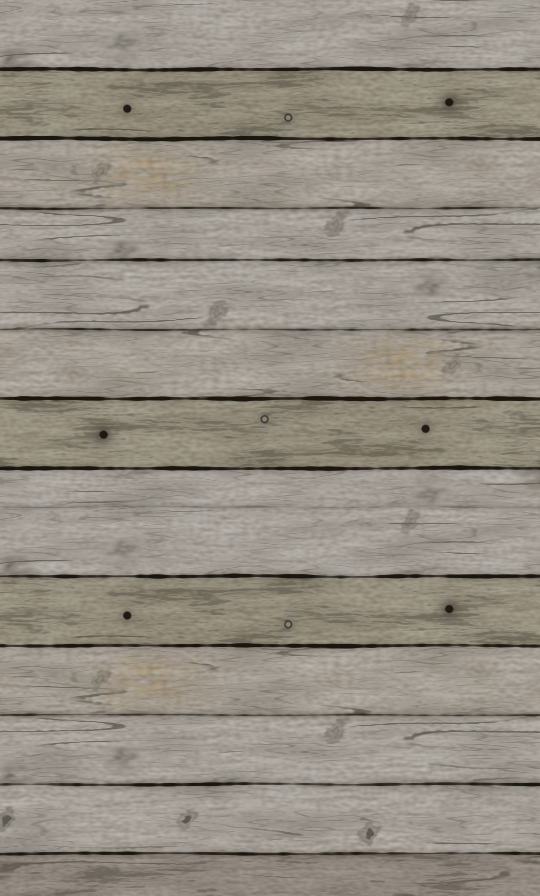
Write a WebGL 1 fragment shader that draws this texture.

```glsl
precision highp float;
uniform vec2 u_resolution;
const float PITCH = 0.0774;      // height of a full board
const float TRIM_A = 0.25;       // part cut off board 3
const float TRIM_B = 0.44;       // part cut off board 7
const float TURN_SPAN = 0.617;   // x extent used to turn a board around
const float SEAM_HALF = 0.0017;
const float SEAM_WOBBLE = 0.0016;
const float NAIL_STEP = 0.1797;
const float NAIL_RADIUS = 0.0045;
const float GRAIN = 1.1;
const float FIBRE = 0.34;
const float CRACK = 0.6;
const vec3 LIGHT = vec3(0.69, 0.67, 0.645);
const vec3 SHADE = vec3(0.54, 0.51, 0.47);
const vec3 SOIL = vec3(0.27, 0.25, 0.21);
const vec3 GAP = vec3(0.10, 0.085, 0.06);
const vec3 OLIVE = vec3(0.94, 0.935, 0.87);
const vec3 OCHRE = vec3(0.96, 0.90, 0.78);
const vec3 BROWN = vec3(0.87, 0.85, 0.83);

vec2 gradientAt(vec2 cell) {
  float a = 6.2832 * fract(sin(dot(cell, vec2(127.1, 311.7))) * 43758.5);
  return vec2(cos(a), sin(a));
}
float noise(vec2 p) {
  vec2 i = floor(p), f = fract(p), e = vec2(1.0, 0.0);
  vec2 u = f * f * f * (f * (f * 6.0 - 15.0) + 10.0);
  float low = mix(dot(gradientAt(i), f), dot(gradientAt(i + e.xy), f - e.xy), u.x);
  float high = mix(dot(gradientAt(i + e.yx), f - e.yx), dot(gradientAt(i + e.xx), f - e.xx), u.x);
  return mix(low, high, u.y);
}
float same(float a, float b) { return 1.0 - step(0.5, abs(a - b)); }

// Boards run in order, then turned in reverse, then in order again
float boardKind(float row) {
  return row < 3.5 ? row : (row < 7.5 ? 7.0 - row : row - 8.0);
}
float boardHeight(float row) {
  return PITCH * (1.0 - TRIM_A * same(row, 3.0) - TRIM_B * same(row, 7.0));
}
// Strength of the gap below a row, widest beside nailed boards
float seamWeight(float row) {
  float nailed = max(same(boardKind(row), 1.0), same(boardKind(row + 1.0), 1.0));
  float plain = mix(0.45, 0.72, max(mod(row, 2.0), step(10.5, row)));
  return mix(mix(plain, 0.25, same(row, 7.0)), 1.0, nailed) * step(-0.5, row);
}
// Ragged gap whose width and darkness change along the board
float seam(float d, float row, float x, float pixel) {
  float weight = seamWeight(row);
  float rag = noise(vec2(x * 16.0, row * 7.3)) + 0.6 * noise(vec2(x * 75.0, row * 3.7));
  float w = SEAM_HALF * weight * (1.0 + 0.9 * rag);
  float line = 1.0 - smoothstep(w - 0.5 * pixel, w + pixel, d);
  line *= clamp(0.35 + 0.65 * weight + 0.5 * rag, 0.0, 1.0);
  return max(line, (0.38 + 0.3 * rag) * exp(-d / 0.0025)) * smoothstep(0.0, 0.5, weight);
}

void main() {
  float pixel = 1.0 / u_resolution.y;
  vec2 p = gl_FragCoord.xy * pixel;
  p.y = 1.0 - p.y + SEAM_WOBBLE * noise(p * vec2(9.0, 14.0));

  // Find the board under this point
  float row = 0.0, top = 0.0;
  for (int i = 0; i < 13; i++) {
    float h = boardHeight(row);
    if (p.y >= top + h) { top += h; row += 1.0; }
  }
  float kind = boardKind(row);
  vec2 q = vec2(p.x, p.y - top);
  q = mix(q, vec2(TURN_SPAN, PITCH) - q, step(3.5, row) * step(row, 7.5));
  float nailed = same(kind, 1.0), stained = same(kind, 2.0);
  float spotted = same(kind, 4.0), brown = same(kind, 5.0);
  float rough = max(nailed, brown);
  vec2 seed = vec2(kind * 17.3, kind * 41.7);

  // Wavy grain with sharp dark fibres
  vec2 g = q + vec2(0.0, 0.004 * noise(q * vec2(9.0, 25.0) + seed));
  float fine = noise(g * vec2(130.0, 280.0) + seed + 9.0);
  float streak = noise(g * vec2(26.0, 250.0) + seed + 5.0);
  float tone = 0.74 + GRAIN * (0.28 * noise(g * vec2(8.0, 110.0) + seed) + 0.5 * streak + 0.5 * fine);
  tone += 0.16 * noise(g * vec2(7.0, 30.0) + seed);
  float cover = noise(g * vec2(10.0, 40.0) + seed + 23.0);
  float thread = abs(noise(g * vec2(17.0, 150.0) + seed + 3.0));
  float dark = FIBRE * (1.0 - smoothstep(0.0, 0.13, thread)) * smoothstep(-0.15, 0.4, cover + 0.5 * fine);
  dark = max(dark, (0.2 + 0.3 * rough) * smoothstep(0.12, 0.6, cover + 0.9 * streak + 0.4 * fine));

  // Long, broken cracks
  float ridge = abs(noise(g * vec2(3.5, 48.0) + seed + 31.0) + 0.03 * fine);
  float open = smoothstep(0.05, 0.35, noise(g * vec2(7.0, 24.0) + seed + 37.0) + 0.3 * streak);
  dark = max(dark, CRACK * open * (1.0 - smoothstep(0.01, 0.05, ridge)));

  // Grey smudges on the plain boards
  float plain = max(same(kind, 0.0), same(kind, 3.0));
  for (int i = 0; i < 2; i++) {
    float n = float(i);
    vec2 d = (q - vec2(0.016 + 0.121 * n, PITCH * (0.86 - 0.24 * n))) / vec2(0.018, 0.012);
    dark = max(dark, plain * 0.45 * exp(-dot(d, d)) * (0.7 + 1.2 * noise(q * vec2(70.0, 130.0)) + fine));
  }

  // Knots: one on most boards, a row of three on the spotted one
  float knotX = kind < 0.5 ? 0.458 : (kind < 2.5 ? 0.111 : (kind < 3.5 ? 0.375 : 0.007));
  float knotY = PITCH * mix(0.24, 0.5, max(stained, spotted));
  for (int i = 0; i < 3; i++) {
    float n = float(i);
    vec2 d = q - vec2(knotX + 0.202 * n, knotY + 0.008 * n * (n - 1.0));
    d.x += 0.35 * d.y;
    float r = length(d / vec2(0.012, 0.015)) + 0.6 * noise(q * 90.0 + seed) + 0.25 * fine;
    float body = (1.0 - smoothstep(0.4, 1.25, r)) * (0.32 + 0.08 * sin(r * 11.0) + 0.25 * streak);
    float core = 0.75 * spotted * (1.0 - smoothstep(0.15, 0.5, r));
    dark = max(dark, max(same(n, 0.0), spotted) * (1.0 - rough) * max(body, core));
  }

  // Board tints and patches
  float patchMask = smoothstep(0.086, 0.090, q.x) * (1.0 - smoothstep(0.440, 0.446, q.x));
  vec2 s = (q - vec2(0.165, PITCH * 0.5)) / vec2(0.045, 0.03);
  float stain = stained * (0.15 + exp(-dot(s, s)) * (0.6 + noise(q * vec2(50.0, 90.0))));
  tone -= nailed * (0.08 + 0.13 * patchMask);
  vec3 color = mix(SHADE, LIGHT, clamp(tone, -0.9, 1.4));
  color *= mix(vec3(1.0), OLIVE, nailed) * mix(vec3(1.0), BROWN, brown);
  color = mix(color * mix(vec3(1.0), OCHRE, clamp(stain, 0.0, 1.0)), SOIL, clamp(dark, 0.0, 1.0));

  // Two nail holes with a pale screw head between them
  for (int i = 0; i < 3; i++) {
    float n = float(i), head = same(n, 1.0);
    float r = length(q - vec2(0.142 + NAIL_STEP * n, PITCH * (0.56 - 0.04 * n + 0.18 * head)));
    float hole = 1.0 - smoothstep(NAIL_RADIUS - pixel, NAIL_RADIUS + pixel, r);
    float face = head * (1.0 - smoothstep(0.0028 - pixel, 0.0028 + pixel, r));
    color = mix(color, SOIL, nailed * exp(-r * r / 0.0001) * mix(0.3 + 0.2 * n, 0.2, head));
    color = mix(color, GAP, nailed * hole * mix(0.95, 0.7, head));
    color = mix(color, SHADE, nailed * face);
  }

  // Gaps between boards
  float above = seam(p.y - top, row - 1.0, p.x, pixel);
  float below = seam(top + boardHeight(row) - p.y, row, p.x, pixel);
  gl_FragColor = vec4(mix(color, GAP, clamp(max(above, below), 0.0, 1.0)), 1.0);
}
```
